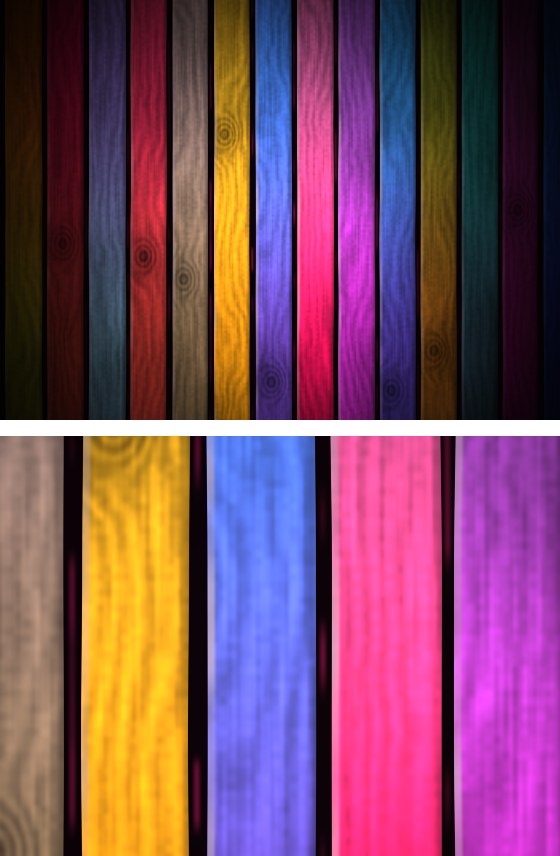
Top, the full canvas; bottom, a detail of the centre.
Reproduce this texture procedurally as a Shadertoy shader.

```glsl
// A wall of upright painted planks, each fading between two stains from top to bottom.
// Warped sine rings, stretched value noise and knots form the wood grain;
// a soft central light leaves the borders almost black.
#define PLANKS 13.52       // planks across the canvas
#define FIRST_GAP 0.11     // part of a gap left of the first plank
#define PLANK_WIDTH 0.88   // share of each pitch covered by wood
#define LIGHT_CENTER vec2(0.505, 0.46)
#define LIGHT_SPREAD vec2(0.35, 0.52)
#define LIGHT_GAIN 1.16
#define GRAIN_DEPTH 0.30
#define RINGS 4.0          // growth rings across a plank
#define GAP_COLOR vec3(0.035, 0.008, 0.022)
#define GLINT_COLOR vec3(0.36, 0.05, 0.17)
#define RIM_COLOR vec3(1.0, 0.88, 0.94)

const int COUNT = 14;

// Stain at the upper end of each plank
const vec3 UPPER[COUNT] = vec3[COUNT](
    vec3(1.0, 0.42, 0.08), vec3(0.88, 0.07, 0.29), vec3(0.62, 0.48, 0.90),
    vec3(0.98, 0.18, 0.38), vec3(0.66, 0.53, 0.52), vec3(0.86, 0.64, 0.12),
    vec3(0.26, 0.50, 0.95), vec3(0.94, 0.40, 0.68), vec3(0.60, 0.29, 0.74),
    vec3(0.18, 0.52, 0.82), vec3(0.50, 0.52, 0.12), vec3(0.10, 0.52, 0.50),
    vec3(0.52, 0.12, 0.42), vec3(0.11, 0.30, 0.72));

// Stain at the lower end
const vec3 LOWER[COUNT] = vec3[COUNT](
    vec3(0.60, 0.55, 0.08), vec3(0.75, 0.20, 0.15), vec3(0.43, 0.60, 0.70),
    vec3(0.98, 0.27, 0.22), vec3(0.60, 0.47, 0.32), vec3(1.0, 0.62, 0.06),
    vec3(0.42, 0.25, 0.72), vec3(1.0, 0.06, 0.35), vec3(0.84, 0.16, 0.80),
    vec3(0.36, 0.25, 0.75), vec3(0.78, 0.42, 0.10), vec3(0.20, 0.32, 0.40),
    vec3(0.56, 0.06, 0.38), vec3(0.12, 0.16, 0.62));

// Height of the knot in each plank; negative means none
const float KNOT_HEIGHT[COUNT] = float[COUNT](
    -1.0, 0.42, -1.0, 0.39, 0.335, 0.68, 0.09,
    -1.0, -1.0, 0.07, 0.165, -1.0, 0.50, -1.0);

float hash(vec2 p) {
    vec3 q = fract(p.xyx * 0.1031);
    q += dot(q, q.yzx + 33.33);
    return fract((q.x + q.y) * q.z);
}

float noise(vec2 p) {
    vec2 cell = floor(p), f = fract(p);
    f = f * f * (3.0 - 2.0 * f);
    return mix(mix(hash(cell), hash(cell + vec2(1, 0)), f.x),
               mix(hash(cell + vec2(0, 1)), hash(cell + vec2(1, 1)), f.x), f.y);
}

// Brightness of the wood at p (plank units), around a knot at the given offset
float woodGrain(vec2 p, vec2 toKnot, float seed) {
    vec2 shift = vec2(seed * 17.0, seed * 31.0) + 40.0;
    float knotDist = length(toKnot * vec2(1.0, 0.75));
    float warp = 2.4 * noise(p * vec2(1.6, 0.55) + shift)
               + 0.5 * noise(p * vec2(3.0, 2.5) + shift);
    float nearKnot = 1.0 - smoothstep(0.12, 0.65, knotDist);
    float field = mix(p.x * RINGS + warp, knotDist * 9.0, nearKnot);
    float rings = 0.5 + 0.5 * sin(6.2832 * field);
    float fibre = noise(p * vec2(26.0, 1.3) + shift);
    float weave = noise(p * vec2(14.0, 16.0) + shift);
    float wear = noise(p * vec2(1.2, 0.8) + shift.yx);
    float detail = 0.30 * rings + 0.35 * fibre + 0.20 * weave + 0.40 * wear - 0.62;
    float core = 1.0 - smoothstep(0.06, 0.14, knotDist);
    return 1.0 + 2.0 * GRAIN_DEPTH * detail
         - 0.32 * exp(-5.0 * knotDist * knotDist) - 0.15 * core;
}

void mainImage(out vec4 fragColor, in vec2 fragCoord) {
    vec2 uv = fragCoord / iResolution.xy;
    float plankScale = PLANKS / iResolution.x;
    float aa = 1.3 * plankScale;

    // Plank index and position inside the plank
    float s = uv.x * PLANKS - FIRST_GAP - 0.05 * sin(3.1416 * uv.x);
    float seed = floor(s);
    int id = clamp(int(seed), 0, COUNT - 1);
    vec2 p = vec2(s - seed, fragCoord.y * plankScale);
    float canvasHeight = iResolution.y * plankScale;

    // Slightly uneven plank edges
    float wobble = 0.02 * (noise(vec2(seed * 9.0 + 20.0, p.y * 0.7)) - 0.5);
    float right = PLANK_WIDTH + 0.05 * (hash(vec2(seed + 5.0, 3.0)) - 0.5) + wobble;
    float left = 0.012 + wobble;
    float wood = smoothstep(left - aa * 0.5, left + aa * 0.5, p.x)
               * (1.0 - smoothstep(right - aa * 0.5, right + aa * 0.5, p.x));

    // Central light
    vec2 d = (uv - LIGHT_CENTER) / LIGHT_SPREAD;
    float light = exp(-dot(d, d));

    // Stained wood, shaded toward both sides
    vec2 knot = vec2(0.25 + 0.15 * hash(vec2(seed + 2.0, 8.0)), KNOT_HEIGHT[id] * canvasHeight);
    vec3 color = mix(LOWER[id], UPPER[id], smoothstep(0.1, 0.9, uv.y));
    color *= woodGrain(p, p - knot, seed) * light * LIGHT_GAIN;
    color *= 1.0 - 0.35 * smoothstep(right - 0.12, right, p.x);
    color += 0.05 * light * light * light;

    // Pale rim on the left edge
    float rim = 1.0 - smoothstep(0.015, 0.05 + aa * 0.5, abs(p.x - left - 0.025));
    float rimWear = 0.35 + 0.65 * noise(vec2(seed * 7.0 + 30.0, p.y * 2.0));
    color = mix(color, RIM_COLOR * sqrt(light) * 0.85, rim * rimWear * light * 0.75);

    // Dark gap with a faint worn glint
    float glint = 1.0 - smoothstep(0.0, 0.05, abs(p.x - 0.5 * (right + 1.0)));
    float glintWear = smoothstep(0.35, 0.8, noise(vec2(seed * 5.0 + 50.0, p.y * 1.8)));
    vec3 gap = GAP_COLOR * (0.3 + light) + GLINT_COLOR * glint * glintWear * light * light;

    fragColor = vec4(clamp(mix(gap, color, wood), 0.0, 1.0), 1.0);
}
```
